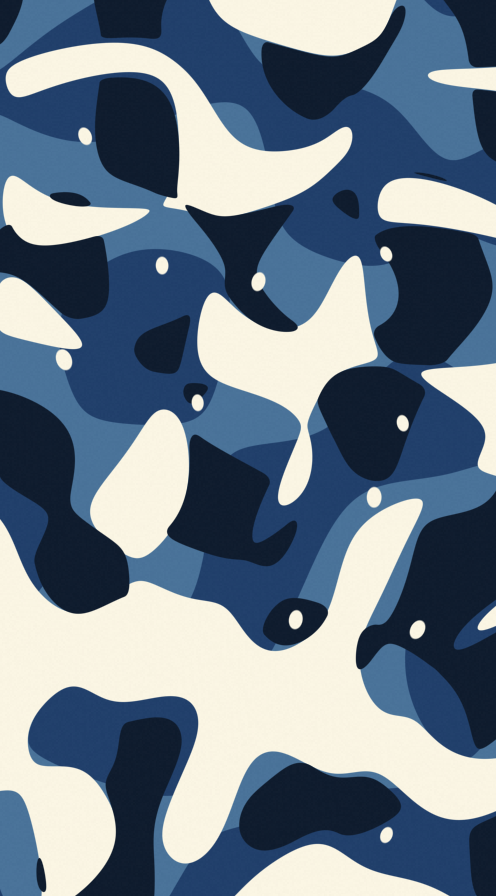
Give the GLSL for this pattern, as a WebGL 1 fragment shader.

```glsl
precision highp float;

uniform vec2 u_resolution;

const vec3 CREAM = vec3(0.98, 0.96, 0.89);
const vec3 STEEL = vec3(0.29, 0.45, 0.60);
const vec3 NAVY = vec3(0.13, 0.25, 0.42);
const vec3 INK = vec3(0.06, 0.11, 0.18);

const float PI = 3.14159;
const int WAVES = 10;

float hash(vec2 p) {
  return fract(sin(dot(p, vec2(127.1, 311.7))) * 43758.55);
}

// Smooth random field of unit variance: x is the value, yz its gradient
vec3 waveField(vec2 p, float frequency, float seed) {
  vec3 sum = vec3(0.0);
  for (int i = 0; i < WAVES; i++) {
    float n = float(i);
    float angle = PI * (n + hash(vec2(n, seed))) / float(WAVES);
    float stretch = mix(0.7, 1.25, hash(vec2(n + 31.0, seed)));
    vec2 k = frequency * stretch * vec2(cos(angle), sin(angle));
    float phase = dot(k, p) + 2.0 * PI * hash(vec2(n + 67.0, seed));
    sum += vec3(cos(phase), -sin(phase) * k);
  }
  return sum * sqrt(2.0 / float(WAVES));
}

vec3 squareField(vec3 f) {
  return vec3(f.x * f.x, 2.0 * f.x * f.yz);
}

vec3 offsetField(vec3 f, float amount) {
  return f + vec3(amount, 0.0, 0.0);
}

// Rounded intersection that carries the gradient along
vec3 smoothMin(vec3 a, vec3 b, float radius) {
  float h = clamp(0.5 + 0.5 * (b.x - a.x) / radius, 0.0, 1.0);
  return offsetField(mix(b, a, h), -radius * h * (1.0 - h));
}

// Positive inside winding bands that swell, thin out and end
vec3 ribbonField(vec2 p) {
  vec3 spine = waveField(p, 22.0, 3.0);
  vec3 swell = waveField(p, 30.0, 8.0);
  return offsetField(0.36 * swell - squareField(spine), 0.29);
}

// Antialiased coverage of the positive part of a field
float coverage(vec3 f, float pixel) {
  float dist = f.x / max(length(f.yz), 0.5);
  return smoothstep(-pixel, pixel, dist);
}

// Small tilted ovals, one at most per cell, kept clear of the ribbons
float ovalSpots(vec2 p, float cellSize, float pixel) {
  vec2 cell = floor(p / cellSize);
  vec2 jitter = vec2(hash(cell + 5.3), hash(cell + 17.9)) - 0.5;
  vec2 center = (cell + 0.5 + 0.6 * jitter) * cellSize;
  float tilt = mix(-0.5, 0.5, hash(cell + 41.7));
  float c = cos(tilt);
  float s = sin(tilt);
  vec2 q = mat2(c, -s, s, c) * (p - center);
  vec2 radii = vec2(0.0070, 0.0098) * mix(0.85, 1.25, hash(cell + 73.1));
  float dist = (length(q / radii) - 1.0) * radii.x;
  float present = step(hash(cell + 91.4), 0.7) * step(ribbonField(center).x, -0.3);
  return present * (1.0 - smoothstep(-pixel, pixel, dist));
}

void main() {
  vec2 p = gl_FragCoord.xy / u_resolution.y;
  float pixel = 0.8 / u_resolution.y;

  vec3 ribbon = ribbonField(p);
  vec3 shade = waveField(p, 25.0, 14.0);

  // Ink blobs stay in the gaps, with a blue rim of varying width
  vec3 gap = offsetField(0.15 * shade - ribbon, -0.12);
  vec3 blob = offsetField(waveField(p, 31.0, 22.0), -0.02);
  vec3 ink = smoothMin(blob, gap, 0.5);

  // Layers from back to front
  vec3 color = mix(NAVY, STEEL, coverage(offsetField(shade, 0.12), pixel));
  color = mix(color, CREAM, coverage(ribbon, pixel));
  color = mix(color, INK, coverage(ink, pixel));
  color = mix(color, CREAM, ovalSpots(p, 0.125, pixel));

  // Faint paper grain
  color += 0.012 * (hash(floor(p * 512.0)) - 0.5);
  gl_FragColor = vec4(color, 1.0);
}
```
